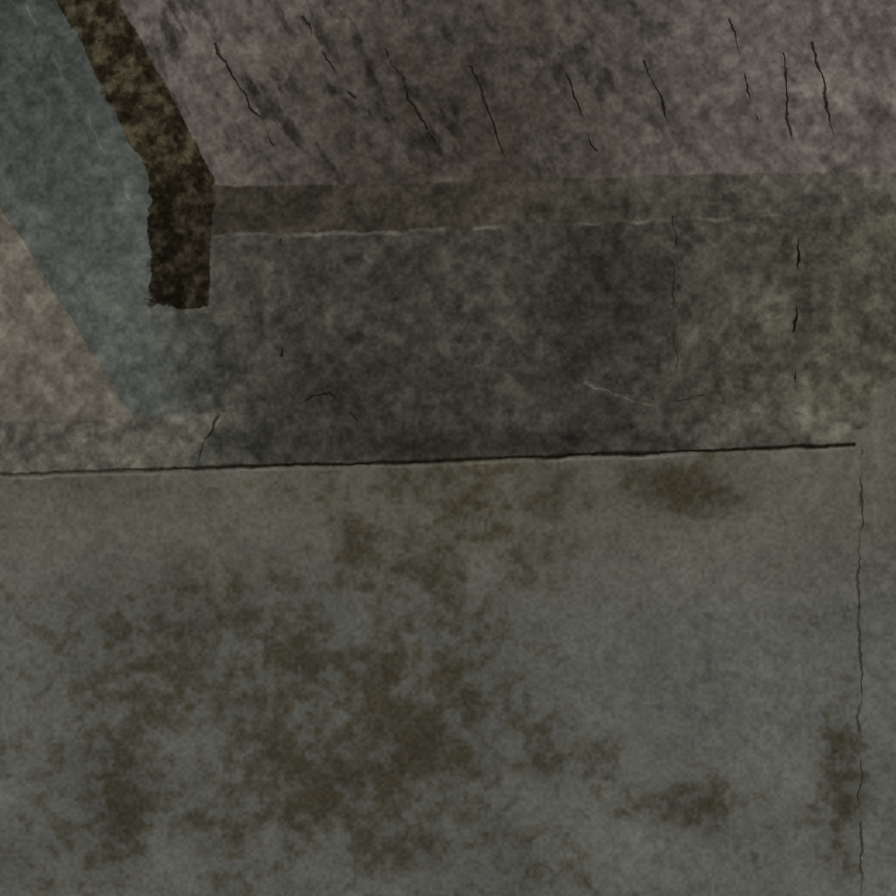
Write a three.js fragment shader that draws this texture.

```glsl
// Weathered concrete: a sloping ceiling, a beam end at upper left, a recessed
// band and a stained wall below a long joint. Straight-edged regions are
// layered first, then noise stains, broken cracks and fine grain.
varying vec2 vUv;
vec2 p, q; // position, and position with ragged offset

float hash(vec2 v) {
  vec3 a = fract(v.xyx * 0.1031);
  a += dot(a, a.yzx + 33.33);
  return fract((a.x + a.y) * a.z);
}

float noise(vec2 v) {
  vec2 i = floor(v), f = fract(v);
  f = f * f * (3.0 - 2.0 * f);
  return mix(mix(hash(i), hash(i + vec2(1, 0)), f.x),
             mix(hash(i + vec2(0, 1)), hash(i + vec2(1, 1)), f.x), f.y);
}

float fbm(vec2 v) {
  float sum = 0.0, amp = 0.5;
  for (int i = 0; i < 5; i++) {
    sum += amp * noise(v);
    v = mat2(1.6, 1.2, -1.2, 1.6) * v + 7.3;
    amp *= 0.55;
  }
  return sum;
}

// 1 where d is positive, with a soft edge
float cover(float d) { return smoothstep(-0.0018, 0.0018, d); }

float blob(float x, float y, float w, float h) {
  vec2 d = (p - vec2(x, y)) / vec2(w, h);
  return exp(-dot(d, d));
}

// Broken line of uneven width
float stroke(float ax, float ay, float bx, float by) {
  vec2 a = vec2(ax, ay), d = vec2(bx, by) - a;
  float t = clamp(dot(q - a, d) / dot(d, d), 0.0, 1.0);
  float w = 0.0012 + 0.0025 * noise(p * 70.0);
  return (1.0 - smoothstep(0.0, w, length(q - a - d * t))) * smoothstep(0.2, 0.6, noise(p * 42.0 + 8.0));
}

void main() {
  p = vUv;
  vec2 warp = vec2(fbm(p * 45.0), fbm(p * 45.0 + 31.0)) - 0.55;
  q = p + warp * 0.012;
  float cloud = fbm(p * 9.0), mottle = fbm(p * 30.0 + 12.0), speck = fbm(p * 90.0 + 5.0);
  float rough = 0.5 + 0.45 * mottle + 0.42 * speck;

  // Region borders
  float joint = mix(0.472, 0.482, smoothstep(0.0, 0.39, p.x)) + max(p.x - 0.39, 0.0) * 0.039 + warp.y * 0.005;
  float slope = smoothstep(0.24, 1.0, p.x);
  float bandLow = 0.738 + 0.021 * slope + warp.y * 0.008;
  float bandHigh = 0.793 + 0.015 * slope + warp.y * 0.005;
  float rise = max(p.y - 0.8, 0.0) * 5.0;
  float stripLeft = 0.167 - 0.102 * rise + warp.x * 0.02;
  float stripRight = 0.241 - 0.109 * rise - max(0.8 - p.y, 0.0) * 0.064 + warp.x * 0.008;
  float beamLow = (0.772 - p.y) * 0.627 + warp.x * 0.006;
  float above = cover(p.y - joint), jointEnd = cover(0.955 - p.x);

  // Lower wall with brown growth
  vec3 col = mix(vec3(0.36, 0.365, 0.34), vec3(0.36, 0.35, 0.31), smoothstep(0.25, 0.47, p.y));
  float growth = 0.85 * blob(0.45, 0.16, 0.22, 0.19) + 0.75 * blob(0.17, 0.27, 0.14, 0.07)
    + 0.6 * blob(0.1, 0.1, 0.17, 0.1) + 0.75 * blob(0.94, 0.15, 0.03, 0.14)
    + 0.65 * blob(0.78, 0.1, 0.06, 0.035) + 0.85 * blob(0.78, 0.455, 0.08, 0.04)
    + 0.6 * blob(0.45, 0.42, 0.25, 0.1);
  float stain = growth * 0.5 + fbm(p * vec2(15, 19) + 3.0) * 0.55 + mottle * 0.3 + (speck - 0.55) * 0.7;
  col = mix(col, vec3(0.2, 0.182, 0.135), smoothstep(0.5, 1.05, stain) * 0.85);

  // Recessed wall above the joint
  vec3 wall = mix(vec3(0.25, 0.243, 0.212), vec3(0.32, 0.312, 0.265), smoothstep(0.65, 0.95, p.x));
  wall = mix(vec3(0.315, 0.32, 0.285), wall, smoothstep(0.15, 0.36, p.x));
  wall *= 1.0 - 0.2 * blob(0.68, 0.68, 0.06, 0.1) - 0.28 * blob(0.385, 0.565, 0.035, 0.03)
        - 0.2 * blob(0.55, 0.505, 0.3, 0.02);
  float ragged = 0.51 + noise(vec2(p.x * 17.0, 2)) * 0.05 + warp.y * 0.03;
  wall += 0.035 * cover(ragged - p.y) * smoothstep(0.6, 0.75, p.x);
  float wallEnd = 0.957 + 0.06 * smoothstep(0.51, 0.61, p.y) + warp.x * 0.04;
  col = mix(col, wall * rough, above * cover(wallEnd - p.x));

  // Pale ledge
  float ledge = above * cover(0.215 + (p.y - 0.475) * 0.55 + warp.x * 0.03 - p.x) * cover(0.53 + p.x * 0.04 - p.y);
  col = mix(col, vec3(0.365, 0.355, 0.315) * rough, ledge);

  // Band and ceiling
  vec3 band = mix(vec3(0.235, 0.22, 0.185), vec3(0.33, 0.32, 0.28), smoothstep(0.45, 0.95, p.x));
  col = mix(col, band * rough, cover(p.y - bandLow));
  float shade = blob(0.56, 0.88, 0.16, 0.22) + 0.7 * blob(0.36, 0.86, 0.13, 0.15);
  vec3 ceiling = mix(vec3(0.4, 0.375, 0.35), vec3(0.25, 0.23, 0.2), min(shade * (0.3 + mottle), 1.0));
  float streak = fbm(vec2(p.x * 58.0 + p.y * 25.0, p.y * 32.0));
  ceiling *= 1.0 - 0.4 * smoothstep(0.55, 0.85, streak) * (1.0 - 0.6 * slope);
  col = mix(col, ceiling * (0.3 + 0.7 * rough), cover(p.y - bandHigh));
  float lip = 1.0 - smoothstep(0.0, 0.004, abs(p.y - bandLow));
  col += 0.11 * lip * cover(p.x - 0.24) * smoothstep(0.2, 0.8, noise(p * 35.0));

  // Beam: soffit, cool side face and dark rough end strip
  col = mix(col, vec3(0.4, 0.38, 0.34) * (0.4 + 0.6 * rough), cover(beamLow - p.x) * cover(p.y - 0.53));
  float fade = 0.002 + 0.05 * (1.0 - smoothstep(0.62, 0.66, p.y));
  float side = cover(p.x - beamLow) * cover(p.y - 0.535) * (1.0 - smoothstep(-0.002, fade, p.x - stripLeft));
  vec3 face = mix(vec3(0.33, 0.345, 0.32), vec3(0.275, 0.295, 0.28), smoothstep(0.6, 0.95, p.y));
  face += 0.05 * stroke(0.025, 1.0, 0.155, 0.76);
  col = mix(col, face * (0.5 + 0.5 * rough), side);
  float strip = cover(p.x - stripLeft) * cover(stripRight - p.x) * cover(p.y - 0.659 - warp.y * 0.02);
  vec3 crust = mix(vec3(0.12, 0.105, 0.07), vec3(0.26, 0.235, 0.18), smoothstep(0.3, 0.85, speck));
  col = mix(col, crust * mix(0.8, 1.1, smoothstep(0.76, 0.83, p.y)), strip);

  // Slanted ceiling cracks, wall seams and the joint
  float crack = 0.8 * max(stroke(0.874, 0.94, 0.885, 0.815), stroke(0.313, 0.735, 0.313, 0.6));
  for (float k = 0.0; k < 8.0; k++) {
    float x = 0.24 + k * 0.0955, y = 0.99 - 0.07 * hash(vec2(k, 4));
    float s = stroke(x, y, x + 0.065 - 0.006 * k, y - 0.07 - 0.07 * hash(vec2(k, 9)));
    crack = max(crack, s * 0.8);
  }
  crack = max(crack, 0.5 * max(stroke(0.753, 0.76, 0.753, 0.56), stroke(0.96, 0.5, 0.96, 0.0)));
  crack = max(crack, max(stroke(0.891, 0.737, 0.886, 0.58), stroke(0.73, 0.555, 0.785, 0.557)));
  crack = max(crack, 0.8 * max(stroke(0.34, 0.555, 0.37, 0.56), stroke(0.37, 0.56, 0.4, 0.53)));
  crack = max(crack, 0.7 * stroke(0.215, 0.48, 0.245, 0.54));
  float seam = 1.0 - smoothstep(0.0, 0.002 + 0.003 * noise(p * 40.0), abs(p.y - joint));
  crack = max(crack, seam * jointEnd * mix(0.55, 0.95, smoothstep(0.1, 0.3, p.x)));
  col = mix(col, vec3(0.09, 0.08, 0.055), crack);
  float chip = 1.0 - smoothstep(0.0, 0.003, abs(p.y - joint + 0.005));
  col += 0.08 * max(stroke(0.65, 0.57, 0.73, 0.547), chip * jointEnd * noise(p * 30.0));

  // Broad tone and grain
  col *= 0.68 + 0.2 * cloud + 0.32 * speck;
  col += (noise(p * 260.0) - 0.5) * 0.05;
  gl_FragColor = vec4(col, 1.0);
}
```
